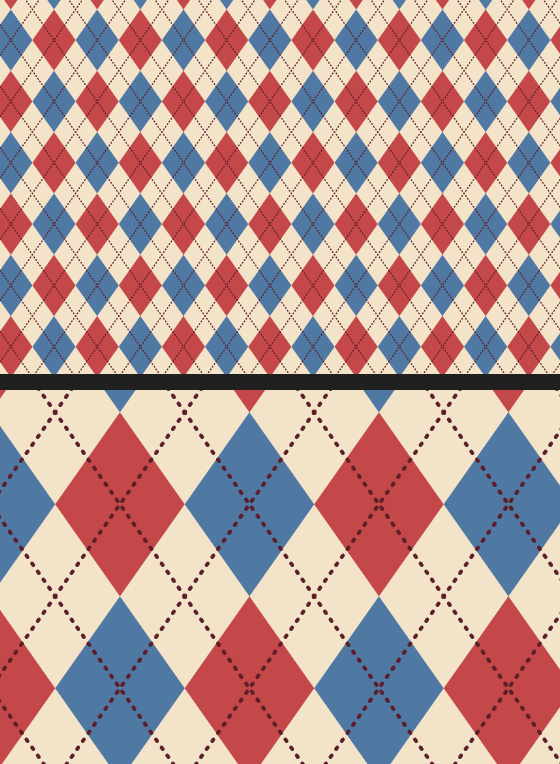
Top: the whole. Bottom: its middle third, enlarged.
Reproduce this pattern procedurally as a WebGL 2 fragment shader.

```glsl
#version 300 es
precision highp float;

uniform vec2 u_resolution;
out vec4 outColor;

// Lengths are fractions of the canvas width
const vec2 CELL = vec2(0.07708, 0.10951);
const vec2 BLUE_CENTER = vec2(0.4818, 0.3772);
const float DASHES_PER_CELL = 23.0;
const float STITCH_RADIUS = 0.00112;
const float STITCH_LENGTH = 0.0034;

const vec3 CREAM = vec3(0.95, 0.89, 0.79);
const vec3 BLUE = vec3(0.31, 0.47, 0.64);
const vec3 RED = vec3(0.77, 0.28, 0.29);
const vec3 THREAD = vec3(0.36, 0.12, 0.16);

float coverage(float dist, float pixel) {
    return clamp(0.5 - dist / pixel, 0.0, 1.0);
}

// Distance to the dashed lines running along one diagonal
float stitchDistance(vec2 p, float side) {
    vec2 gradient = vec2(1.0, side) / CELL;
    float slope = length(gradient);
    float across = (fract(dot(p, gradient) + 0.5) - 0.5) / slope;

    // Project onto the nearest line so that dashes stay square to it
    vec2 onLine = p - across * gradient / slope;
    float dashPeriod = length(CELL) / DASHES_PER_CELL;
    float along = (fract(onLine.y / CELL.y * DASHES_PER_CELL) - 0.5) * dashPeriod;

    float halfCore = 0.5 * STITCH_LENGTH - STITCH_RADIUS;
    return length(vec2(max(abs(along) - halfCore, 0.0), across)) - STITCH_RADIUS;
}

void main() {
    float pixel = 1.0 / u_resolution.x;
    vec2 p = gl_FragCoord.xy * pixel - BLUE_CENTER;

    // Diamonds alternate blue and red in both directions
    vec2 grid = p / CELL;
    vec2 cell = floor(grid + 0.5);
    vec2 local = abs(grid - cell);
    float diamond = (local.x + local.y - 0.5) / length(1.0 / CELL);
    float parity = mod(cell.x + cell.y, 2.0);
    vec3 color = mix(CREAM, mix(BLUE, RED, parity), coverage(diamond, pixel));

    // Crossed stitching through every diamond center
    float stitch = min(stitchDistance(p, 1.0), stitchDistance(p, -1.0));
    color = mix(color, THREAD, coverage(stitch, pixel));

    outColor = vec4(color, 1.0);
}
```
